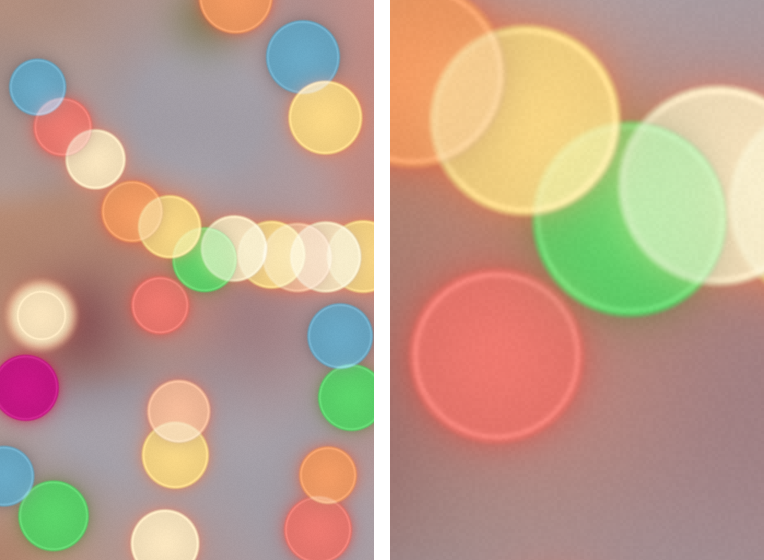
Left, the full canvas; right, a detail of the centre.
Reproduce this background procedurally as a WebGL 1 fragment shader.

```glsl
precision highp float;
// Soft round bokeh lights: a garland and loose discs over a blurred warm backdrop.
uniform vec2 u_resolution;

const int STRAND_COUNT = 11;
const int LOOSE_COUNT = 12;
const int CORNER_COUNT = 3;

float hash(vec2 p) {
  vec3 q = fract(p.xyx * 0.1031);
  q += dot(q, q.yzx + 33.33);
  return fract((q.x + q.y) * q.z);
}

vec2 jitter(float id, float seed) {
  return vec2(hash(vec2(id, seed)), hash(vec2(seed + 7.0, id))) - 0.5;
}

float valueNoise(vec2 p) {
  vec2 cell = floor(p);
  vec2 f = fract(p);
  f = f * f * (3.0 - 2.0 * f);
  float low = mix(hash(cell), hash(cell + vec2(1.0, 0.0)), f.x);
  float high = mix(hash(cell + vec2(0.0, 1.0)), hash(cell + 1.0), f.x);
  return mix(low, high, f.y);
}

float blob(vec2 p, vec2 center, float radius) {
  vec2 d = (p - center) / radius;
  return exp(-dot(d, d));
}

// Light colours, from pale to saturated
vec3 lampColor(float hue) {
  if (hue < 0.5) return vec3(1.00, 0.92, 0.76);
  if (hue < 1.5) return vec3(1.00, 0.86, 0.52);
  if (hue < 2.5) return vec3(0.98, 0.74, 0.60);
  if (hue < 3.5) return vec3(0.95, 0.47, 0.43);
  if (hue < 4.5) return vec3(0.97, 0.61, 0.38);
  if (hue < 5.5) return vec3(0.34, 0.85, 0.41);
  if (hue < 6.5) return vec3(0.40, 0.67, 0.79);
  return vec3(0.80, 0.06, 0.52);
}

// Out-of-focus surroundings
vec3 backdrop(vec2 p) {
  vec3 brown = vec3(0.71, 0.54, 0.45);
  vec3 rose = vec3(0.76, 0.56, 0.53);
  vec3 grey = vec3(0.63, 0.61, 0.64);
  vec3 maroon = vec3(0.52, 0.31, 0.33);
  vec3 moss = vec3(0.42, 0.42, 0.25);

  vec3 color = mix(brown, rose, smoothstep(0.1, 0.5, p.x));
  float mist = 0.55 * smoothstep(0.4, 0.8, valueNoise(p * 4.0 + 3.0));
  mist += 0.85 * blob(p, vec2(0.34, 0.80), 0.16);
  mist += 0.75 * blob(p, vec2(0.24, 0.25), 0.17);
  mist += 0.75 * blob(p, vec2(0.62, 0.10), 0.20);
  color = mix(color, grey, min(mist, 1.0));
  color = mix(color, maroon, 0.85 * blob(p, vec2(0.14, 0.42), 0.10));
  color = mix(color, maroon, 0.35 * blob(p, vec2(0.45, 0.43), 0.13));
  color = mix(color, moss, 0.65 * blob(p, vec2(0.37, 0.97), 0.07));
  return color + 0.05 * (valueNoise(p * 9.0) - 0.5);
}

// Screens one disc with a bright rim and a warm halo onto premultiplied light
void addDisc(vec2 p, vec2 center, float radius, float soft, vec3 tint, inout vec4 light) {
  float d = length(p - center) - radius;
  float mask = 1.0 - smoothstep(-soft, soft, d);
  float halo = 0.38 * exp(-max(d, 0.0) / 0.011) * (1.0 - mask);
  float rimOffset = (d + soft + 0.001) / 0.002;
  float rim = 0.07 * exp(-rimOffset * rimOffset) * mask;
  float shade = 1.0 - 0.05 * smoothstep(-radius, 0.0, d);

  vec3 emitted = (tint * shade + rim) * mask * 0.95;
  emitted += tint * vec3(1.0, 0.55, 0.48) * halo;
  emitted = min(emitted * (1.0 - 0.32 * light.a), 1.0);
  light.rgb = 1.0 - (1.0 - light.rgb) * (1.0 - emitted);
  light.a = 1.0 - (1.0 - light.a) * (1.0 - 0.95 * mask - halo);
}

void main() {
  vec2 p = gl_FragCoord.xy / u_resolution.y;
  float width = u_resolution.x / u_resolution.y;
  vec4 light = vec4(0.0);

  // Garland: falls from the left, then runs level in paler tones
  for (int i = 0; i < STRAND_COUNT; i++) {
    float id = float(i);
    float x = mix(0.09, 0.98, id / float(STRAND_COUNT - 1)) * width;
    float y = 0.535 + 1.5 * pow(max(0.4 - x, 0.0), 1.5);
    vec2 center = vec2(x, y) + jitter(id, 3.0) * vec2(0.03, 0.05);
    float radius = mix(0.051, 0.065, id / float(STRAND_COUNT - 1));
    float hue = i < 6 ? mod(6.0 + 4.0 * id, 7.0) : mod(id, 3.0);
    addDisc(p, center, radius, 0.0025, lampColor(hue), light);
  }

  // Loose lights: jittered grid below the garland
  for (int i = 0; i < LOOSE_COUNT; i++) {
    float id = float(i);
    vec2 cell = vec2(2.0 - mod(id, 3.0), floor(id / 3.0));
    vec2 center = vec2((0.10 + 0.40 * cell.x) * width, 0.425 - 0.125 * cell.y);
    center += jitter(id, 11.0) * vec2(0.12, 0.07);
    float radius = 0.058 + 0.014 * jitter(id, 19.0).x;
    float soft = mix(0.0025, 0.014, step(0.8, hash(vec2(id, 29.0))));
    addDisc(p, center, radius, soft, lampColor(mod(6.0 + 5.0 * id, 8.0)), light);
  }

  // Lights curving into the upper edge
  for (int i = 0; i < CORNER_COUNT; i++) {
    float id = float(i);
    vec2 center = vec2(0.87 * width - 0.04 * id * id, 0.79 + 0.108 * id);
    addDisc(p, center, 0.066, 0.0025, lampColor(mod(1.0 + 5.0 * id, 7.0)), light);
  }

  vec3 color = backdrop(p) * (1.0 - light.a) + light.rgb;
  color += 0.015 * (hash(floor(p * 512.0)) - 0.5);
  gl_FragColor = vec4(clamp(color, 0.0, 1.0), 1.0);
}
```
